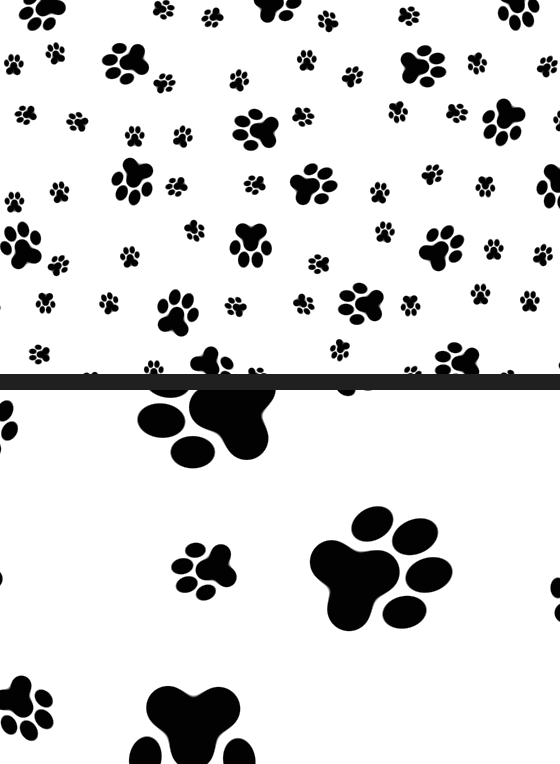
Top: the whole. Bottom: its middle third, enlarged.
Reproduce this pattern procedurally as a Shadertoy shader.

```glsl
// Scattered black paw prints in two sizes, turned at random on white.
#define CELL 0.161         // grid spacing, in canvas heights
#define BIG_RADIUS 0.0625  // radius of a large print
#define SMALL_RADIUS 0.029 // radius of a small print
#define SOFTNESS 1.2       // edge width in pixels
#define PAPER vec3(1.0)
#define INK vec3(0.008)

const float PI = 3.14159265;

vec3 hash3(vec2 p) {
    vec3 q = fract(vec3(p.xyx) * vec3(0.1031, 0.1030, 0.0973));
    q += dot(q, q.yxz + 33.33);
    return fract((q.xxy + q.yzz) * q.zyx);
}

mat2 rotation(float a) {
    float c = cos(a), s = sin(a);
    return mat2(c, s, -s, c);
}

float smoothUnion(float a, float b, float k) {
    float h = max(k - abs(a - b), 0.0) / k;
    return min(a, b) - h * h * k * 0.25;
}

float ellipse(vec2 p, vec2 radii) {
    return (length(p / radii) - 1.0) * min(radii.x, radii.y);
}

// Upright paw of radius about 1, centred on the origin.
float paw(vec2 p) {
    // Three-lobed pad
    float heel = smoothUnion(length(p - vec2(-0.36, -0.63)) - 0.31,
                             length(p - vec2(0.36, -0.63)) - 0.31, 0.35);
    float pad = smoothUnion(heel, length(p - vec2(0.0, -0.06)) - 0.31, 0.38);

    // Mirrored pairs of toes
    vec2 m = vec2(abs(p.x), p.y);
    float inner = ellipse(rotation(0.06) * (m - vec2(0.29, 0.61)), vec2(0.245, 0.34));
    float outer = ellipse(rotation(0.15) * (m - vec2(0.67, 0.10)), vec2(0.23, 0.315));
    return min(pad, min(inner, outer));
}

void mainImage(out vec4 fragColor, in vec2 fragCoord) {
    // Grid whose rows slide by random amounts
    vec2 grid = fragCoord / iResolution.y / CELL + vec2(20.3, 10.4);
    float row = floor(grid.y);
    grid.x += hash3(vec2(row, 7.0)).x;
    vec2 cell = floor(grid);
    vec3 rnd = hash3(cell + 3.0);

    // One large print in each run of four cells, staggered between rows
    float slot = cell.x + 2.0 * mod(row, 2.0);
    float pick = floor(2.0 * hash3(vec2(floor(slot / 4.0), row)).y);
    bool isBig = abs(mod(slot, 4.0) - pick) < 0.5;
    float radius = isBig ? BIG_RADIUS : SMALL_RADIUS;

    // Jitter within the cell; small prints mostly point upwards
    vec2 jitter = (2.0 * rnd.xy - 1.0) * (0.5 * CELL - 1.04 * radius);
    float turn = 2.0 * rnd.z - 1.0;
    float angle = PI * turn * (isBig ? 1.0 : abs(turn));
    vec2 p = (fract(grid) - 0.5) * CELL - jitter;
    float d = paw(rotation(angle) * p / radius) * radius;

    // Antialiased ink
    float cover = clamp(0.5 - d * iResolution.y / SOFTNESS, 0.0, 1.0);
    fragColor = vec4(mix(PAPER, INK, cover), 1.0);
}
```
